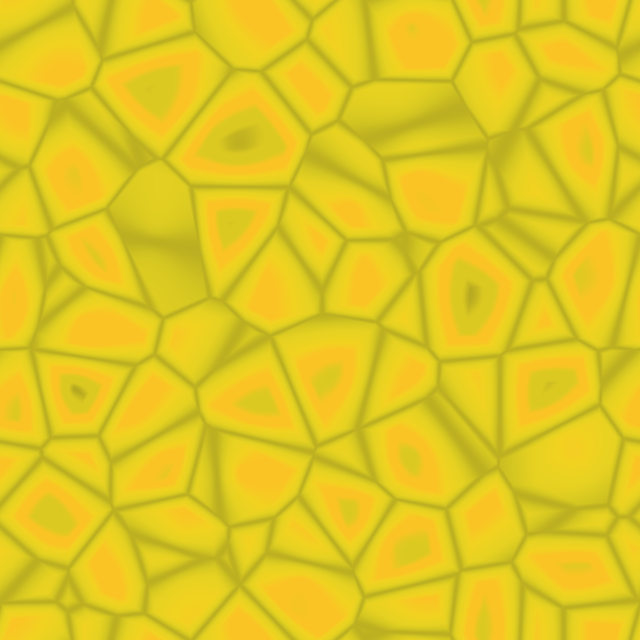
Write a WebGL 1 fragment shader that draws this texture.

```glsl
precision highp float;
// Seamless golden cell pattern: a slice through 3D Voronoi cells with olive seams and orange hearts.
uniform vec2 u_resolution;

const float REPEAT = 8.0; // grid cells per tile side

vec3 hash33(vec3 p) {
  p = fract(p * vec3(0.1031, 0.1030, 0.0973));
  p += dot(p, p.yxz + 33.33);
  return fract((p.xxy + p.yxx) * p.zyx);
}

// Gap between the nearest and second nearest point, rounded off at the seams.
float seamGap(vec2 p) {
  vec2 cell = floor(p);
  vec3 local = vec3(p - cell, 0.5);
  float nearest = 9.0;
  float second = 9.0;
  for (int z = -2; z <= 2; z++) {
    for (int y = -2; y <= 2; y++) {
      for (int x = -2; x <= 2; x++) {
        vec3 offset = vec3(float(x), float(y), float(z));
        vec3 id = vec3(mod(cell + offset.xy, REPEAT), offset.z);
        // Scatter beyond the grid cell, for strongly uneven cell sizes.
        vec3 scatter = 0.5 + 1.7 * (hash33(id * vec3(1.0, 1.0, 7.0) + 41.0) - 0.5);
        float d = distance(local, offset + scatter);
        second = min(second, max(nearest, d));
        nearest = min(nearest, d);
      }
    }
  }
  return length(vec2(second - nearest, 0.025));
}

// Colour ramp from seam to heart; the deepest hearts turn olive again.
vec3 goldRamp(float gap) {
  vec3 darkOlive = vec3(0.69, 0.64, 0.13);
  vec3 olive = vec3(0.82, 0.77, 0.13);
  vec3 yellow = vec3(0.91, 0.825, 0.13);
  vec3 gold = vec3(0.945, 0.825, 0.13);
  vec3 orange = vec3(0.98, 0.77, 0.14);
  vec3 color = mix(darkOlive, olive, smoothstep(-0.01, 0.075, gap));
  color = mix(color, yellow, smoothstep(0.04, 0.14, gap));
  color = mix(color, gold, smoothstep(0.13, 0.23, gap));
  color = mix(color, orange, smoothstep(0.21, 0.31, gap));
  color = mix(color, vec3(0.86, 0.79, 0.13), smoothstep(0.4, 0.52, gap));
  return mix(color, darkOlive, smoothstep(0.64, 0.82, gap));
}

void main() {
  vec2 uv = gl_FragCoord.xy / u_resolution;
  gl_FragColor = vec4(goldRamp(seamGap(uv * REPEAT)), 1.0);
}
```
